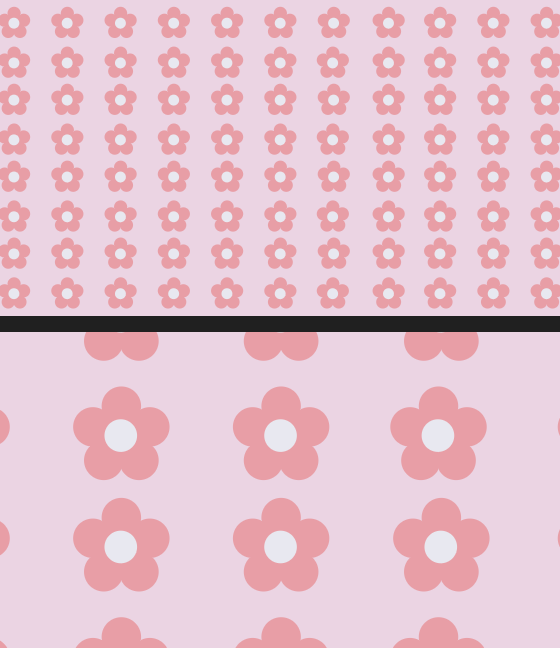
Top, the full canvas; bottom, a detail of the centre.
Write a Shadertoy shader that draws this pattern.

```glsl
// Rows of five-petal pink flowers with pale round centres on a soft lilac pink.
// A slightly uneven grid picks the nearest flower; each flower is a union of
// five circles with a disc on top. Lengths are fractions of canvas height.

const float TAU = 6.2831853;

float circle(vec2 p, float radius) {
    return length(p) - radius;
}

// Five round petals, the first pointing up, around a filled core
float petals(vec2 p) {
    float d = circle(p, 0.016);
    for (int i = 0; i < 5; i++) {
        float a = TAU * float(i) / 5.0;
        d = min(d, circle(p - 0.0316 * vec2(sin(a), cos(a)), 0.0208));
    }
    return d;
}

// Centre of a flower: rows sit in close pairs, two columns drift sideways
vec2 flowerCentre(vec2 cell) {
    float oddRow = mod(cell.y, 2.0);
    vec2 centre = vec2(0.0440, 0.0706) + cell * vec2(0.16853, 0.1217);
    centre.y += 0.0042 * oddRow;
    if (cell.x == 6.0) centre.x += mix(-0.0025, 0.0005, oddRow);
    if (cell.x == 7.0) centre.x += 0.0056;
    return centre;
}

// Coverage of a shape, softened over one pixel
float coverage(float d) {
    return clamp(0.5 - d * iResolution.y, 0.0, 1.0);
}

void mainImage(out vec4 fragColor, in vec2 fragCoord) {
    vec2 uv = fragCoord / iResolution.y;

    // Nearest flower among 11 columns and 8 rows
    vec2 cell = floor((uv - vec2(0.0440, 0.0727)) / vec2(0.16853, 0.1217) + 0.5);
    cell = clamp(cell, vec2(0.0), vec2(10.0, 7.0));
    vec2 p = uv - flowerCentre(cell);

    // Ground, petals, then the pale centre
    vec3 color = vec3(0.92, 0.83, 0.89);
    color = mix(color, vec3(0.91, 0.62, 0.65), coverage(petals(p - vec2(0.0006, -0.0006))));
    color = mix(color, vec3(0.91, 0.91, 0.94), coverage(circle(p, 0.0172)));

    fragColor = vec4(color, 1.0);
}
```
